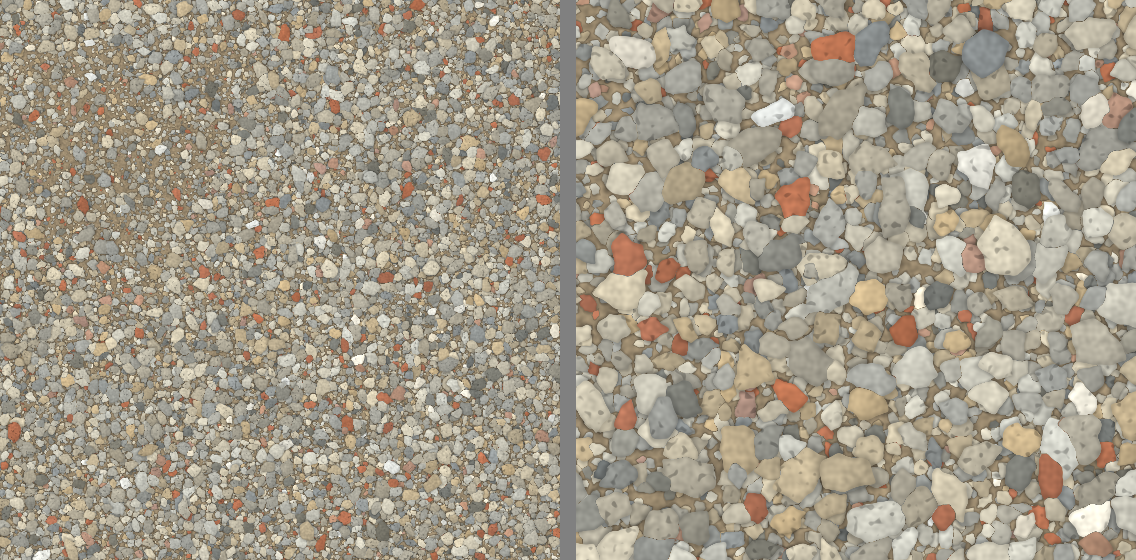
Left: the whole. Right: its middle third, enlarged.
This texture is drawn by a Shadertoy shader. Its source:

```glsl
// Loose mixed gravel on sandy soil: grey, cream, tan and brick pebbles.
// Four layers of chipped random polygons, fine to coarse, are stacked over
// noisy soil; a grit patch at the upper left thins out the coarse layers.

vec4 hash4(vec2 p) {
    vec4 q = fract(p.xyxy * vec4(.1031, .1030, .0973, .1099));
    q += dot(q, q.wzxy + 33.33);
    return fract((q.xxyz + q.yzzw) * q.zywx);
}

float corner(vec2 cell, vec2 f, vec2 o) {
    return dot(hash4(cell + o).xy * 2. - 1., f - o);
}

float gradientNoise(vec2 p) {
    vec2 i = floor(p), f = fract(p);
    vec2 u = f * f * f * (f * (f * 6. - 15.) + 10.);
    return mix(mix(corner(i, f, vec2(0, 0)), corner(i, f, vec2(1, 0)), u.x),
               mix(corner(i, f, vec2(0, 1)), corner(i, f, vec2(1, 1)), u.x), u.y);
}

// How much fine grit replaces the coarse stones here, 0 to 1
float gritAmount(vec2 uv) {
    float patchShape = max(1. - length((uv - vec2(.19, .75)) / vec2(.32, .27)), -.4);
    float ragged = .9 * gradientNoise(uv * 5. + 7.) + .8 * gradientNoise(uv * 14.);
    return smoothstep(-.1, .7, patchShape + ragged);
}

vec3 stoneColour(float t) {
    if (t < .37) return vec3(.665, .652, .60);  // grey
    if (t < .67) return vec3(.785, .765, .695); // cream
    if (t < .77) return vec3(.57, .575, .55);   // slate
    if (t < .82) return vec3(.46, .465, .44);   // basalt
    if (t < .93) return vec3(.73, .665, .54);   // tan
    if (t < .968) return vec3(.68, .43, .32);   // brick
    if (t < .987) return vec3(.70, .56, .48);   // pink
    return vec3(.90, .885, .83);                // white
}

// Chipped irregular hexagon: 0 at the centre, 1 on the outline
float stoneShape(vec2 p, vec4 rnd) {
    float turn = rnd.x * 6.2832, sum = 0.;
    p = mat2(cos(turn), sin(turn), -sin(turn), cos(turn)) * p;
    p *= vec2(mix(.75, 1., rnd.y), mix(1.3, 1., rnd.y));
    for (float k = 0.; k < 6.; k++) {
        float a = 1.0472 * (k + .7 * fract(rnd.w * (k + 3.) * 7.3));
        float reach = .75 + .4 * fract(rnd.w * (k + 2.) * 19.1);
        sum += pow(max(dot(p, vec2(cos(a), sin(a))) / reach, 0.), 12.);
    }
    return pow(sum, 1. / 12.);
}

// Lays one size of stones over the ground colour
vec3 layStones(vec3 ground, vec2 uv, float freq, float cover, float thinning,
               vec2 sizes, vec2 grain) {
    vec2 p = uv * freq;
    p += .14 * vec2(gradientNoise(p * 2.7), gradientNoise(p * 2.7 + 41.));
    vec2 cell = floor(p), offset = vec2(0);
    float nearest = 9., second = 9., radius = 1.;
    vec4 look = vec4(0);
    for (int y = -1; y <= 1; y++)
    for (int x = -1; x <= 1; x++) {
        vec2 id = cell + vec2(x, y);
        vec4 place = hash4(id + freq * 3.);
        float keep = cover * (1. - thinning * gritAmount((id + .5) / freq));
        if (place.w > keep) continue;
        vec4 rnd = hash4(id + freq * 5. + 57.);
        float r = mix(sizes.x, sizes.y, place.z * place.z);
        vec2 local = (p - id - .5 - .7 * (place.xy - .5)) / r;
        float d = stoneShape(local, rnd);
        if (d < nearest) {
            second = nearest;
            nearest = d;
            radius = r;
            offset = local;
            look = rnd;
        } else {
            second = min(second, d);
        }
    }

    // Face: own tint, soft light from above left, darker rim, mottling, pits
    float tone = .92 + .17 * fract(look.w * 91.7);
    tone *= 1.02 + .06 * dot(offset, vec2(-.6, .8));
    tone *= 1. - .11 * smoothstep(.7, 1., nearest);
    tone *= 1. + grain.x;
    tone *= 1. - .24 * grain.y * step(.45, fract(look.w * 37.3));
    vec3 warmth = 1. + vec3(.03, 0, -.05) * (fract(look.w * 53.1) * 2. - 1.);
    vec3 face = stoneColour(look.z) * warmth * tone;

    // Contact shadow, then the stone with a smoothed edge
    float smoothing = .85 * freq / (iResolution.y * radius);
    float gap = min(1. - nearest, second - nearest);
    ground *= 1. - .2 * smoothstep(1.3, .95, nearest);
    return mix(ground, face, smoothstep(0., smoothing, gap));
}

void mainImage(out vec4 fragColor, in vec2 fragCoord) {
    vec2 uv = fragCoord / iResolution.y;

    // Surface grain: x is mottling, y is small dark pits
    float fine = gradientNoise(uv * 260.);
    vec2 grain = vec2(.12 * gradientNoise(uv * 95.) + .16 * fine,
                      smoothstep(.18, .4, gradientNoise(uv * 215. + 19.)));

    // Soil
    float clods = gradientNoise(uv * 60.) + .8 * gradientNoise(uv * 150. + 5.);
    vec3 colour = vec3(.60, .535, .43) * (1. + .16 * clods + .22 * fine);

    // Stones from grit to cobbles: frequency, cover, thinning, radius range
    colour = layStones(colour, uv, 131., .90, .30, vec2(.34, .64), grain);
    colour = layStones(colour, uv, 79., .97, .50, vec2(.36, .68), grain);
    colour = layStones(colour, uv, 46., .92, .80, vec2(.34, .68), grain);
    colour = layStones(colour, uv, 28., .14, .70, vec2(.27, .45), grain);

    fragColor = vec4(clamp(colour, 0., 1.), 1.);
}
```
